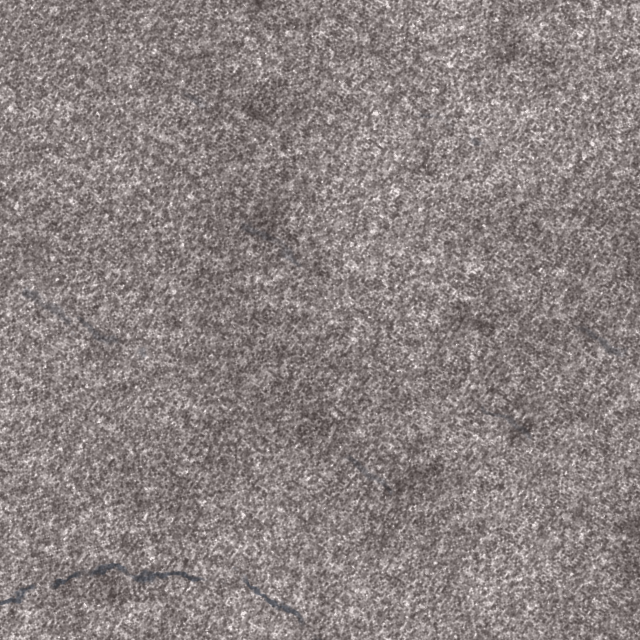
Write a WebGL 2 fragment shader that draws this texture.

```glsl
#version 300 es
precision highp float;
// Fine-grained grey-brown stone with pale flecks, dark stains and bluish cracks.

uniform vec2 u_resolution;
out vec4 fragColor;

float hash(vec2 p) {
    return fract(sin(dot(p, vec2(127.1, 311.7))) * 43758.55);
}

vec2 hash2(vec2 p) {
    return vec2(hash(p), hash(p + 57.3));
}

vec2 rotate(vec2 p, float angle) {
    float c = cos(angle), s = sin(angle);
    return vec2(c * p.x - s * p.y, s * p.x + c * p.y);
}

float noise(vec2 p) {
    vec2 cell = floor(p), f = fract(p);
    f = f * f * (3.0 - 2.0 * f);
    float low = mix(hash(cell), hash(cell + vec2(1, 0)), f.x);
    float high = mix(hash(cell + vec2(0, 1)), hash(cell + vec2(1, 1)), f.x);
    return mix(low, high, f.y);
}

float fbm(vec2 p) {
    float sum = 0.0, amplitude = 0.53;
    for (int i = 0; i < 4; i++) {
        sum += amplitude * noise(p);
        p = rotate(p, 0.6) * 2.1 + 11.7;
        amplitude *= 0.5;
    }
    return sum;
}

// Crystalline grain, centred on zero, slightly drawn out along one diagonal
float grain(vec2 uv) {
    float coarse = noise(rotate(uv, -0.9) * vec2(215.0, 275.0));
    float fine = noise(rotate(uv, 0.5) * 375.0 + 31.0);
    return 0.64 * (coarse - 0.5) + 0.50 * (fine - 0.5);
}

// Sparse pale mineral flecks of mixed size
float flecks(vec2 uv, float cells, float share) {
    vec2 p = uv * cells + 0.3 * vec2(noise(uv * 190.0), noise(uv * 190.0 + 40.0));
    vec2 cell = floor(p);
    float cover = 0.0;
    for (int y = -1; y <= 1; y++) {
        for (int x = -1; x <= 1; x++) {
            vec2 id = cell + vec2(x, y);
            float present = step(hash(id + 9.1), share);
            float radius = mix(0.12, 0.38, pow(hash(id + 3.7), 3.0));
            float dist = length(p - id - hash2(id));
            float blob = 1.0 - smoothstep(radius * 0.5, radius * 1.2, dist);
            cover = max(cover, present * blob);
        }
    }
    return cover;
}

// Ragged, broken line between two points
float crack(vec2 uv, vec2 start, vec2 end, float width) {
    vec2 warp = vec2(fbm(uv * 22.0 + 5.0), fbm(uv * 22.0 + 70.0)) - 0.5;
    vec2 p = uv + 0.045 * warp - start;
    vec2 span = end - start;
    float along = clamp(dot(p, span) / dot(span, span), 0.0, 1.0);
    float dist = length(p - along * span) + 0.004 * (noise(uv * 150.0) - 0.5);
    float broken = smoothstep(0.22, 0.6, noise(uv * 30.0 + 8.0));
    return broken * (1.0 - smoothstep(width * 0.3, width * 1.4, dist));
}

// Short faint veins that fall towards the right
float veins(vec2 uv) {
    float cover = 0.0;
    for (int i = 0; i < 8; i++) {
        vec2 seed = vec2(float(i), 4.0);
        vec2 start = vec2(fract(float(i) * 0.618 + 0.05), hash(seed) * 0.7 + 0.28);
        vec2 span = rotate(vec2(mix(0.04, 0.12, hash(seed + 2.0)), 0.0), -0.55);
        cover = max(cover, crack(uv, start, start + span, 0.006));
    }
    return cover;
}

void main() {
    vec2 uv = gl_FragCoord.xy / u_resolution.y;

    // Relative brightness: grain, clumps, broad mottling, stains and flecks
    float tone = grain(uv);
    tone += 0.22 * (noise(rotate(uv, 0.4) * 62.0) - 0.5);
    tone += 0.34 * (fbm(uv * 5.0 + 2.0) - 0.5);
    tone -= 0.17 * smoothstep(0.58, 0.8, fbm(uv * 12.0 + 20.0));
    tone += 0.27 * flecks(uv, 64.0, 0.3);

    float level = min(0.54 * exp(tone), 0.95);
    vec3 stone = level - vec3(0.0, 0.035, 0.04);

    // Main crack climbs from the left, runs level, then drops away
    float mainCrack = crack(uv, vec2(-0.02, 0.04), vec2(0.12, 0.108), 0.0045);
    mainCrack = max(mainCrack, crack(uv, vec2(0.12, 0.108), vec2(0.37, 0.098), 0.005));
    mainCrack = max(mainCrack, crack(uv, vec2(0.37, 0.098), vec2(0.51, -0.01), 0.0045));

    vec3 slate = vec3(0.27, 0.28, 0.31) * exp(0.5 * tone);
    float cover = max(0.85 * mainCrack, 0.4 * veins(uv));
    fragColor = vec4(mix(stone, slate, cover), 1.0);
}
```
